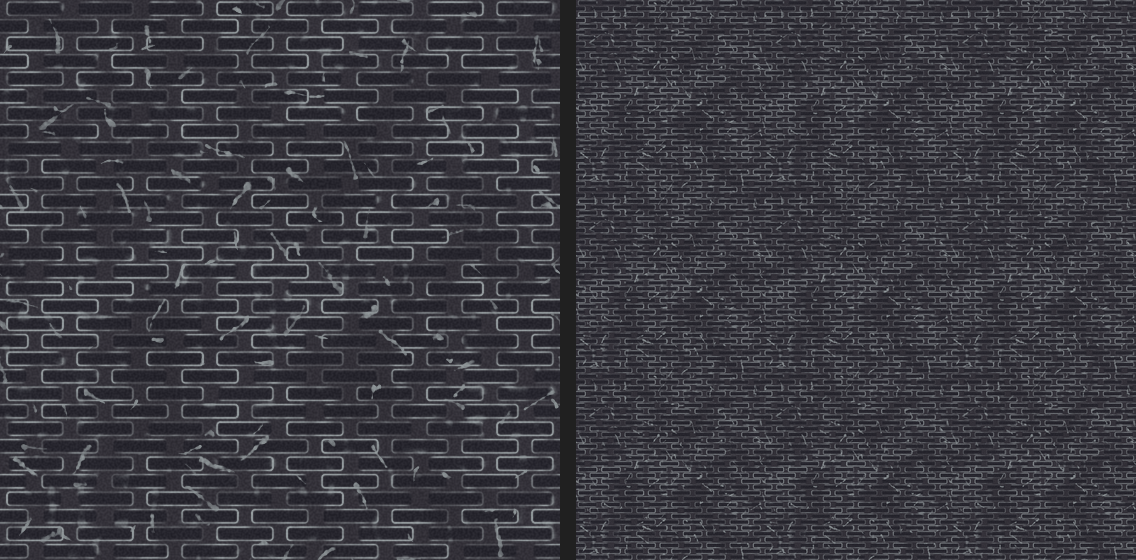
Left: one tile. Right: repeated 3 by 3.
Reproduce this texture procedurally as a WebGL 2 fragment shader.

```glsl
#version 300 es
precision highp float;
precision highp int;
// Dark perforated metal sheet: staggered rows of rounded slots with worn bright rims.
// Slots are a rounded-box distance in a brick-offset grid; wrapped gradient noise
// breaks up the rims, and wrapped cell grids scatter ragged tapered scratches.

#define COLUMNS 8.0
#define ROWS 32.0
#define SLOT_HALF vec2(0.0499, 0.0119)
#define CORNER_RADIUS 0.0060
#define RIM_WIDTH 0.0016
#define RIM_WEAR 1.12
#define LONG_GRID 7.0
#define CHIP_GRID 9.0
#define GRAIN 0.055
#define BROAD_WEAR 0.55

uniform vec2 u_resolution;
out vec4 fragColor;

const vec3 METAL = vec3(0.200, 0.191, 0.221);
const vec3 SLOT = vec3(0.149, 0.145, 0.177);
const vec3 BARE = vec3(0.59, 0.62, 0.63);
const float TAU = 6.28319;

// Two random values in 0..1 from a whole-number cell and a seed.
vec2 hash2(vec2 cell, float seed) {
    uvec2 v = uvec2(cell) + uvec2(uint(seed) * 977u, uint(seed) * 613u);
    v = v * 1664525u + 1013904223u;
    v.x += v.y * 1664525u;
    v.y += v.x * 1664525u;
    v ^= v >> 16u;
    v.x += v.y * 1664525u;
    v.y += v.x * 1664525u;
    v ^= v >> 16u;
    return vec2(v & 65535u) / 65535.0;
}

float gradientDot(vec2 cell, vec2 offset, float period, float seed) {
    float angle = TAU * hash2(mod(cell, period), seed).x;
    return dot(vec2(cos(angle), sin(angle)), offset);
}

// Gradient noise, about -0.7..0.7, wrapping once over the canvas.
float noise(vec2 p, float period, float seed) {
    vec2 q = p * period, i = floor(q), f = q - i;
    vec2 s = f * f * f * (f * (f * 6.0 - 15.0) + 10.0);
    vec2 e = vec2(1.0, 0.0);
    float low = mix(gradientDot(i, f, period, seed),
                    gradientDot(i + e, f - e, period, seed), s.x);
    float high = mix(gradientDot(i + e.yx, f - e.yx, period, seed),
                     gradientDot(i + 1.0, f - 1.0, period, seed), s.x);
    return mix(low, high, s.y);
}

float roundedBox(vec2 p, vec2 halfSize, float radius) {
    vec2 d = abs(p) - halfSize + radius;
    return length(max(d, 0.0)) + min(max(d.x, d.y), 0.0) - radius;
}

// Coverage of tapered strokes, one per cell; reach is the longest half length.
float scratches(vec2 p, float grid, float reach, float ragged, float pixel, float seed) {
    vec2 home = floor(p * grid);
    float cover = 0.0;
    for (int k = 0; k < 9; k++) {
        vec2 cell = home + vec2(k % 3, k / 3) - 1.0;
        vec2 id = mod(cell, grid);
        vec2 pick = hash2(id, seed), shape = hash2(id, seed + 1.0);
        vec2 offset = p - (cell + hash2(id, seed + 2.0)) / grid;
        float angle = 0.5 * TAU * pick.y;
        vec2 along = vec2(cos(angle), sin(angle));
        float halfLength = reach * mix(0.35, 1.0, shape.x);
        float t = clamp(dot(offset, along) / halfLength, -1.0, 1.0);
        float taper = 0.5 + 0.5 * t * sign(pick.x - 0.5);
        float width = mix(0.0013, mix(0.0018, 0.0052, shape.y), taper * taper);
        float d = length(offset - along * halfLength * t) - width + 0.004 * ragged;
        float strength = mix(0.6, 0.95, pick.x) * (0.9 - 0.5 * ragged);
        cover = max(cover, strength * (1.0 - smoothstep(-pixel, pixel, d)));
    }
    return cover;
}

void main() {
    vec2 p = gl_FragCoord.xy / u_resolution;
    float pixel = 1.0 / min(u_resolution.x, u_resolution.y);

    // Staggered slot grid
    float row = floor(p.y * ROWS);
    float x = p.x * COLUMNS + 0.5 * (1.0 - mod(row, 2.0));
    vec2 id = vec2(mod(floor(x), COLUMNS), row);
    vec2 local = (vec2(fract(x), fract(p.y * ROWS)) - 0.5) / vec2(COLUMNS, ROWS);
    float d = roundedBox(local, SLOT_HALF, CORNER_RADIUS);

    // Sheet and recessed slots, darkest in the core
    float broad = noise(p, 5.0, 1.0);
    float core = smoothstep(0.0010, 0.0045, -d);
    vec3 color = mix(METAL, SLOT, core) * (1.0 + 0.08 * broad);

    // Rim wear: broken along the edge, with ends that differ per slot
    float patches = noise(p, 13.0, 2.0) + 0.6 * noise(p, 44.0, 3.0) + BROAD_WEAR * broad;
    vec2 ends = hash2(id, 4.0);
    float endWear = smoothstep(0.15, 0.8, local.x < 0.0 ? ends.x : ends.y);
    float atEnd = smoothstep(SLOT_HALF.x - 0.012, SLOT_HALF.x - 0.001, abs(local.x));
    float wear = smoothstep(-0.5, 0.55, patches + 0.35 * (ends.x + ends.y - 1.0));
    wear = mix(0.20 + 0.72 * wear, endWear * (0.50 + 0.6 * wear), atEnd);
    float softWidth = max(RIM_WIDTH, 0.6 * pixel);
    float rim = exp(-d * d / (softWidth * softWidth)) + 0.10 * exp(-abs(d) / 0.003);
    color = mix(color, BARE, clamp(RIM_WEAR * rim * wear, 0.0, 0.95));

    // Smudges that cling to the rims
    float smudge = smoothstep(0.28, 0.52, noise(p, 38.0, 5.0) + 0.25 * broad);
    color = mix(color, BARE, 0.75 * smudge * exp(-abs(d) / 0.0035));

    // Long strokes and short chips with ragged, bent outlines
    float ragged = noise(p, 80.0, 6.0) + 0.5 * noise(p, 170.0, 7.0);
    vec2 bend = vec2(noise(p, 22.0, 8.0), noise(p, 22.0, 9.0));
    float marks = max(scratches(p + 0.007 * bend, LONG_GRID, 0.036, ragged, pixel, 20.0),
                      scratches(p + 0.022 * bend, CHIP_GRID, 0.015, ragged, pixel, 30.0));
    color = mix(color, BARE * 0.95, clamp(marks, 0.0, 0.95));

    // Fine grain
    color += GRAIN * noise(p, 230.0, 11.0);
    fragColor = vec4(color, 1.0);
}
```
